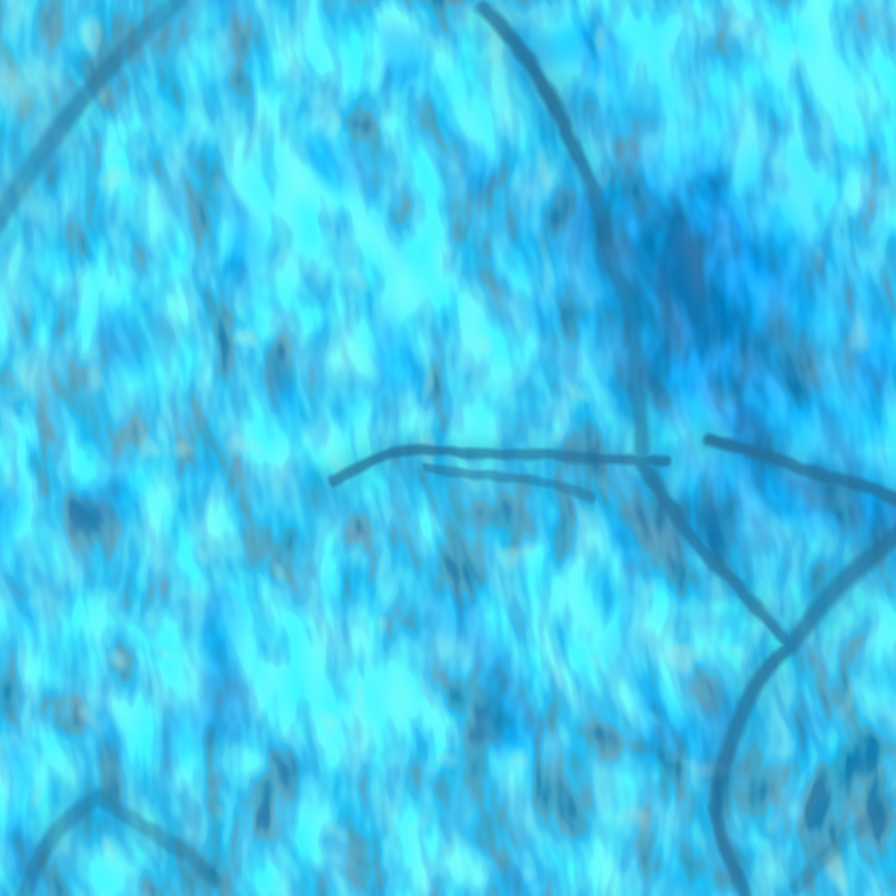
Reproduce this texture procedurally as a three.js fragment shader.

```glsl
// Weathered cyan stone or ice: blurred upright mottling, a deep blue stain and soft dark cracks.
varying vec2 vUv;

#define DEEP vec3(0.15, 0.51, 0.69)
#define MUTED vec3(0.30, 0.66, 0.78)
#define AZURE vec3(0.08, 0.57, 0.87)
#define SKY vec3(0.22, 0.75, 0.94)
#define CYAN vec3(0.31, 0.85, 0.97)
#define GLOW vec3(0.36, 0.98, 1.00)
#define CRACK_COLOR vec3(0.15, 0.44, 0.60)
#define PALE vec3(0.68, 0.93, 0.90)
#define BRIGHTNESS 0.63
#define MOTTLE 0.50
#define STREAK 0.34

vec2 hashGradient(vec2 cell) {
  vec3 q = fract(vec3(cell.xyx) * vec3(0.1031, 0.1030, 0.0973));
  q += dot(q, q.yzx + 33.33);
  float angle = 6.2832 * fract((q.x + q.y) * q.z);
  return vec2(cos(angle), sin(angle));
}

// Gradient noise, about -0.7 to 0.7
float noise(vec2 p) {
  vec2 i = floor(p), f = fract(p);
  vec2 u = f * f * f * (f * (f * 6.0 - 15.0) + 10.0);
  vec2 e = vec2(1.0, 0.0);
  float low = mix(dot(hashGradient(i), f), dot(hashGradient(i + e), f - e), u.x);
  float high = mix(dot(hashGradient(i + e.yx), f - e.yx), dot(hashGradient(i + 1.0), f - 1.0), u.x);
  return mix(low, high, u.y);
}

// Soft elliptical patch
float blob(vec2 p, vec2 center, vec2 radius) {
  vec2 d = (p - center) / radius;
  return exp(-dot(d, d));
}

// Bowed line from a to b: a thin core inside a faint wide shadow
float crack(vec2 p, vec2 a, vec2 b, float bow, float width) {
  vec2 along = b - a;
  float len = length(along);
  vec2 dir = along / len;
  float t = dot(p - a, dir) / len;
  float s = clamp(t, 0.0, 1.0);
  float side = dot(p - a, vec2(-dir.y, dir.x)) - bow * 4.0 * s * (1.0 - s);
  float d = length(vec2(side, (t - s) * len));
  float core = 1.0 - smoothstep(width * 0.25, width, d);
  return 0.62 * core + 0.28 * exp(-d * d / (width * width * 5.0));
}

float cracks(vec2 p) {
  // Long fissure from the top to the lower right
  float c = crack(p, vec2(0.54, 0.99), vec2(0.68, 0.73), 0.017, 0.013);
  c = max(c, 0.8 * crack(p, vec2(0.68, 0.73), vec2(0.715, 0.48), 0.010, 0.013));
  c = max(c, crack(p, vec2(0.715, 0.48), vec2(0.885, 0.28), -0.006, 0.011));
  c = max(c, crack(p, vec2(0.885, 0.28), vec2(0.80, 0.10), -0.022, 0.013));
  c = max(c, crack(p, vec2(0.80, 0.10), vec2(0.835, -0.02), -0.004, 0.010));
  c = max(c, crack(p, vec2(0.885, 0.28), vec2(1.02, 0.42), 0.008, 0.016));
  // Level forked branch
  c = max(c, crack(p, vec2(0.37, 0.465), vec2(0.52, 0.494), 0.014, 0.009));
  c = max(c, crack(p, vec2(0.52, 0.494), vec2(0.74, 0.482), -0.002, 0.009));
  c = max(c, 0.8 * crack(p, vec2(0.48, 0.476), vec2(0.66, 0.445), 0.004, 0.008));
  c = max(c, crack(p, vec2(0.79, 0.505), vec2(1.02, 0.435), 0.005, 0.011));
  // Corner cracks
  c = max(c, 0.7 * crack(p, vec2(0.03, 0.00), vec2(0.11, 0.11), 0.012, 0.014));
  c = max(c, 0.7 * crack(p, vec2(0.11, 0.11), vec2(0.24, 0.02), 0.005, 0.014));
  c = max(c, 0.7 * crack(p, vec2(-0.01, 0.74), vec2(0.20, 1.00), 0.015, 0.016));
  return max(c, 0.5 * crack(p, vec2(0.89, 0.01), vec2(1.02, 0.13), 0.0, 0.013));
}

// Piecewise ramp from deep blue to glowing cyan
vec3 ramp(float tone) {
  vec3 c = mix(DEEP, MUTED, smoothstep(0.12, 0.36, tone));
  c = mix(c, SKY, smoothstep(0.34, 0.50, tone));
  c = mix(c, CYAN, smoothstep(0.48, 0.66, tone));
  return mix(c, GLOW, smoothstep(0.64, 0.84, tone));
}

void main() {
  vec2 p = vUv;
  vec2 warp = vec2(noise(p * 9.0), noise(p * 9.0 + 40.0));
  vec2 grain = p + 0.018 * warp + vec2(0.10 * p.y, 0.0);

  // Upright mottling in four sizes
  float broad = noise(grain * vec2(6.0, 5.0) + 7.0);
  float mottle = noise(grain * vec2(21.0, 11.0) + 19.0);
  float streak = noise(grain * vec2(46.0, 18.0) + 53.0);
  float fine = noise(grain * vec2(105.0, 38.0) + 91.0);
  float tone = BRIGHTNESS + 0.30 * broad + MOTTLE * mottle + STREAK * streak + 0.17 * fine;

  // Broad shadows and lights
  vec2 q = p + 0.07 * warp;
  float shade = blob(q, vec2(0.46, 1.02), vec2(0.16, 0.04)) + blob(q, vec2(0.10, 0.92), vec2(0.10, 0.09));
  shade += 0.7 * blob(q, vec2(0.67, 0.16), vec2(0.16, 0.04)) + 0.8 * blob(q, vec2(0.92, 0.08), vec2(0.18, 0.13));
  shade += 0.6 * blob(q, vec2(0.22, 0.40), vec2(0.22, 0.06)) + 0.5 * blob(q, vec2(0.25, 0.57), vec2(0.20, 0.03));
  shade += 0.6 * blob(q, vec2(0.20, 0.02), vec2(0.22, 0.08)) + 0.5 * blob(q, vec2(0.60, 0.43), vec2(0.20, 0.06));
  float light = blob(q, vec2(0.90, 0.92), vec2(0.22, 0.14)) + blob(q, vec2(0.46, 0.68), vec2(0.14, 0.13));
  light += 0.7 * blob(q, vec2(0.38, 0.25), vec2(0.28, 0.10));
  tone += 0.10 * light - 0.27 * shade;

  // Blue stain, leaning down to the right
  vec2 lean = vec2(q.x + 0.35 * (q.y - 0.65), q.y);
  float stain = blob(lean, vec2(0.79, 0.65), vec2(0.14, 0.19));
  stain = max(stain, 0.7 * blob(q, vec2(0.88, 0.45), vec2(0.16, 0.06)));
  tone -= 0.24 * stain;
  vec3 color = ramp(tone);
  vec3 blue = mix(AZURE * 0.80, AZURE * 1.18, smoothstep(0.15, 0.75, tone));
  float tint = noise(grain * vec2(13.0, 8.0) + 131.0);
  color = mix(color, blue, clamp(0.95 * stain + 0.45 * smoothstep(0.12, 0.45, tint), 0.0, 0.88));

  // Colour drift and pale mineral flecks
  color += vec3(0.20, 0.02, -0.03) * noise(grain * vec2(30.0, 16.0) + 167.0);
  float fleck = smoothstep(0.32, 0.60, noise(grain * vec2(27.0, 17.0) + 211.0));
  fleck += blob(q, vec2(0.03, 0.92), vec2(0.035, 0.06)) + blob(q, vec2(0.05, 0.60), vec2(0.03, 0.03));
  color = mix(color, PALE, clamp(0.5 * fleck * (1.0 - stain), 0.0, 0.6));

  float line = cracks(p + 0.009 * warp + 0.003 * noise(p * 45.0));
  color = mix(color, CRACK_COLOR, line * (0.85 + 0.35 * broad));
  gl_FragColor = vec4(clamp(color, 0.0, 1.0), 1.0);
}
```
